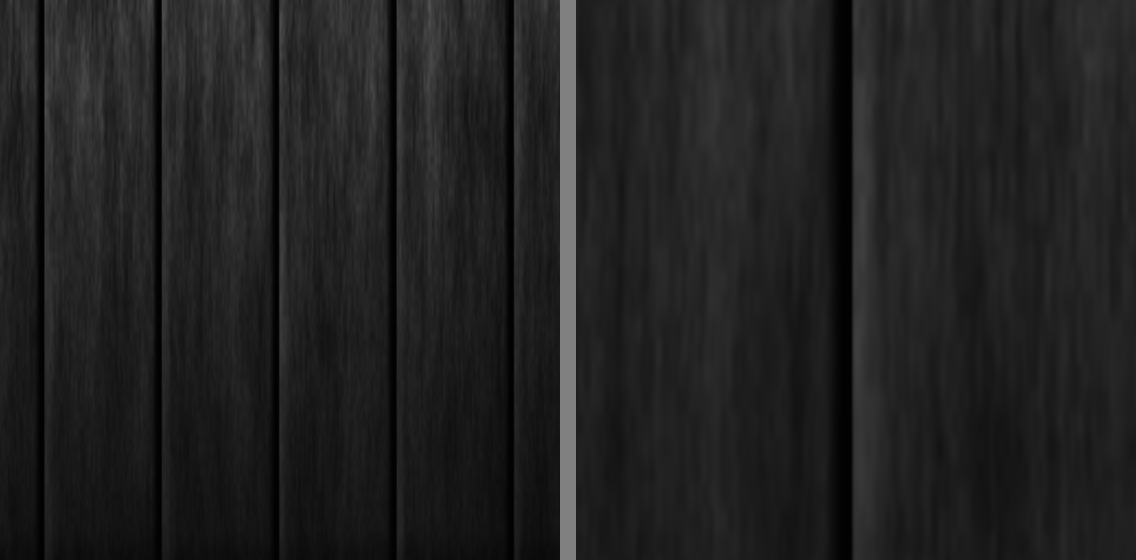
Left: the whole. Right: its middle third, enlarged.
Give the GLSL for this texture, as a Shadertoy shader.

```glsl
// Dark charcoal wooden planks: vertical boards with streaked grain, fading to black below.

const float PITCH = 0.2096;       // board width including its groove
const float FIRST_EDGE = 0.0773;  // left edge of the first full board
const float GROOVE = 0.0075;      // width of the black groove

// Integer hash of a lattice cell, returns 0..1
float hash(ivec2 cell, int seed) {
    uint h = uint(cell.x) * 1597334673u ^ uint(cell.y) * 3812015801u ^ uint(seed) * 2798796415u;
    h = (h ^ (h >> 16)) * 2246822519u;
    h = (h ^ (h >> 13)) * 3266489917u;
    return float((h ^ (h >> 16)) >> 8) / 16777216.0;
}

// Smooth value noise
float noise(vec2 p, int seed) {
    ivec2 c = ivec2(floor(p));
    vec2 f = fract(p);
    f = f * f * (3.0 - 2.0 * f);
    float low = mix(hash(c, seed), hash(c + ivec2(1, 0), seed), f.x);
    float high = mix(hash(c + ivec2(0, 1), seed), hash(c + ivec2(1, 1), seed), f.x);
    return mix(low, high, f.y);
}

// Layered vertical streaks, centred on zero
float woodGrain(vec2 p, int seed) {
    p.x += 0.004 * (noise(p * vec2(12.0, 9.0), seed) - 0.5);
    p.x += 0.0015 * (noise(p * vec2(60.0, 45.0), seed + 1) - 0.5);
    float sum = 0.0;
    vec2 frequency = vec2(26.0, 2.5);
    float weight = 0.36;
    for (int i = 0; i < 4; i++) {
        sum += weight * (noise(p * frequency, seed + 2 + i) - 0.5);
        frequency *= vec2(2.15, 2.0);
        weight *= 0.95;
    }
    return sum;
}

// Brightness from the lit top to the dark bottom, dimmed toward the right
float ambientLight(vec2 p) {
    float fall = mix(0.075, 0.195, smoothstep(-0.1, 1.15, p.y) * 0.5 + p.y * 0.5);
    return fall * (1.0 - 0.22 * smoothstep(0.75, 1.0, p.x)) * (1.0 - 0.25 * smoothstep(0.06, 0.0, p.y));
}

// Narrow bevel just right of a board's left edge
float bevel(float fromLeft) {
    return smoothstep(0.0, 0.004, fromLeft) * (1.0 - smoothstep(0.006, 0.022, fromLeft));
}

// Groove and its soft shadow at the right side of a board: 0 is black
float grooveShade(float fromLeft, float fromRight, float blur) {
    float shadow = smoothstep(GROOVE * 0.5, GROOVE + 0.010, fromRight);
    float softer = mix(0.78, 1.0, smoothstep(0.0, 0.035, fromRight));
    return shadow * softer * smoothstep(0.0, 0.002 + blur, fromLeft);
}

void mainImage(out vec4 fragColor, in vec2 fragCoord) {
    vec2 p = fragCoord / iResolution.xy;
    float pixel = 1.0 / iResolution.x;

    // Position within the repeating board
    float column = (p.x - FIRST_EDGE) / PITCH;
    int board = int(floor(column));
    float fromLeft = fract(column) * PITCH;
    float fromRight = PITCH - fromLeft;

    // Grain, with a different seed on each board
    int seed = 17 * (board + 3);
    float contrast = mix(0.65, 1.15, p.y);
    float value = ambientLight(p) * (1.0 + contrast * woodGrain(p, seed));
    value *= 0.96 + 0.08 * hash(ivec2(board, 0), 5);

    // Fine pores
    float pores = noise(p * vec2(256.0, 70.0), seed + 9) - 0.5;
    value *= 1.0 + 0.22 * pores;

    // Edge relief
    value += 0.045 * bevel(fromLeft) * (0.8 + 0.4 * noise(p * vec2(1.0, 6.0), seed));
    value = mix(0.008, value, grooveShade(fromLeft, fromRight, pixel));

    fragColor = vec4(vec3(clamp(value, 0.0, 1.0)), 1.0);
}
```
